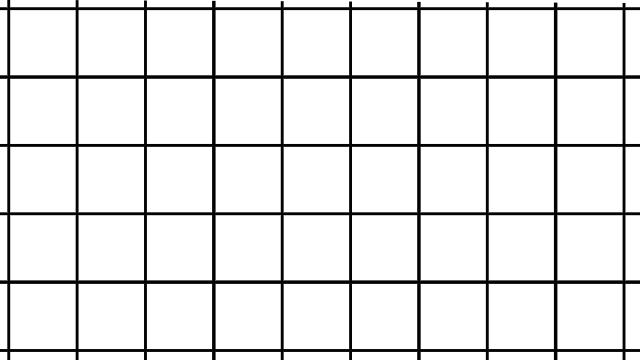
Reproduce this pattern procedurally as a WebGL 2 fragment shader.

```glsl
#version 300 es
precision highp float;
// Black hand-ruled square grid on white, with slightly uneven line weights.

#define PITCH 0.1899               // cell size, in canvas heights
#define ORIGIN vec2(0.0243, 0.0264) // first crossing, lower left
#define THIN 0.0080                // usual line width
#define THICK 0.0097               // heavier line width
#define HEAVY_SHARE 0.3            // part of the lines drawn heavier
#define TRIM_START 0.15            // where the upper ends begin to fall short
#define TRIM_SLOPE 0.0052          // how fast they fall short to the right
#define INK vec3(0.01)
#define PAPER vec3(1.0)

uniform vec2 u_resolution;
out vec4 fragColor;

// Coverage of a shape from its signed distance, smoothed over one pixel.
vec2 coverage(vec2 dist, float pixel) {
    return clamp(0.5 - dist / pixel, 0.0, 1.0);
}

void main() {
    float pixel = 1.0 / u_resolution.y;
    vec2 p = gl_FragCoord.xy * pixel;

    // Nearest column (x) and row (y) line.
    vec2 index = floor((p - ORIGIN) / PITCH + 0.5);
    vec2 center = ORIGIN + index * PITCH;

    // Line weight varies with the index.
    vec2 phase = fract(index * vec2(0.382, 1.0 / 3.0) - vec2(0.03, 0.2));
    vec2 width = mix(vec2(THICK), vec2(THIN), step(HEAVY_SHARE, phase));
    vec2 line = coverage(abs(p - center) - 0.5 * width, pixel);

    // Column lines stop a little short of the top edge toward the right.
    float lineTop = 1.0 - TRIM_SLOPE * max(center.x - TRIM_START, 0.0);
    line.x *= coverage(vec2(p.y - lineTop), pixel).x;

    float ink = max(line.x, line.y);
    fragColor = vec4(mix(PAPER, INK, ink), 1.0);
}
```
